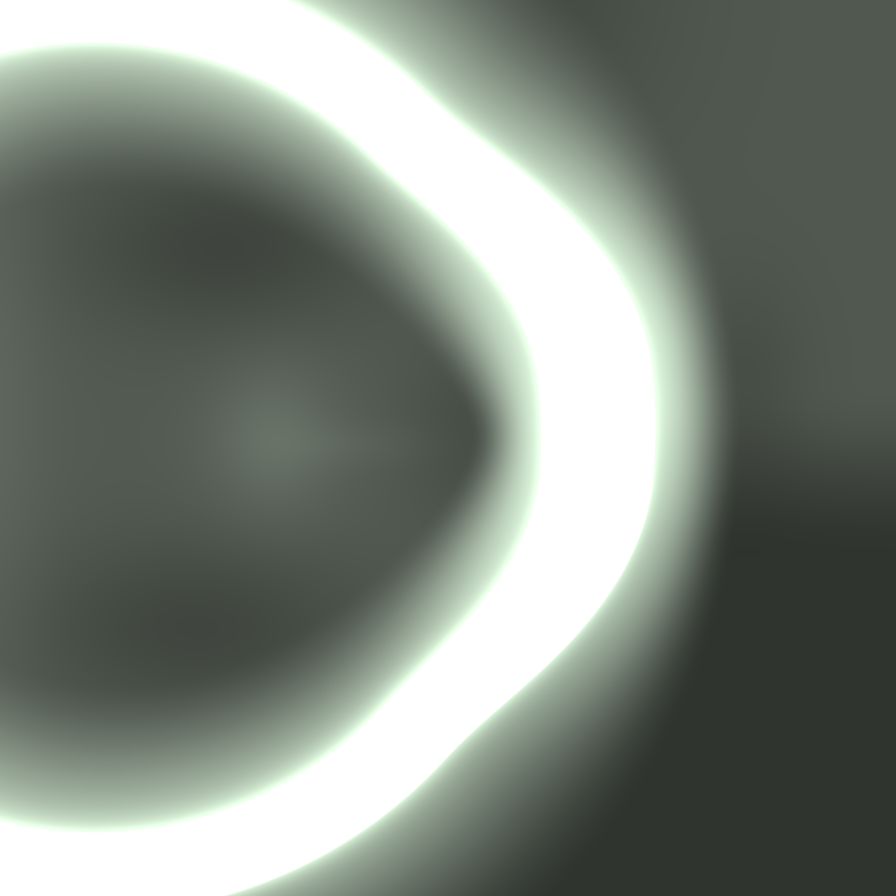
Write a WebGL 1 fragment shader that draws this background.

```glsl
precision highp float;

uniform vec2 u_resolution;

// Ring geometry, in canvas units
const vec2 RING_CENTER = vec2(0.104, 0.512);
const float INNER_RADIUS = 0.444;
const float OUTER_RADIUS = 0.531;
const float INNER_BULGE = 0.059;
const float OUTER_BULGE = 0.094;
const float BULGE_ANGLE = 0.03;

// Reach of the soft halos
const float HALO_INNER = 0.26;
const float HALO_POINT = 0.185;
const float HALO_OUTER = 0.725;
const float HALO_GAIN = 0.52;
const float FLARE_GAIN = 0.30;
const float FLARE_WIDTH = 0.010;

// Brightness of the dim areas
const float INTERIOR = 0.355;
const float SKY = 0.345;
const float GROUND = 0.205;

const vec3 DIM_TINT = vec3(0.915, 1.0, 0.90);
const vec3 GLOW_TINT = vec3(0.895, 1.0, 0.895);

// Soft elliptical spot
float spot(vec2 p, vec2 center, vec2 size) {
  vec2 d = (p - center) / size;
  return exp(-dot(d, d));
}

// Halo falloff: gentle on the flanks, full and steep at the bulge
float haloProfile(float t, float bulge) {
  t = clamp(t, 0.0, 1.0);
  return mix(pow(t, 1.5), smoothstep(0.0, 0.85, t), bulge);
}

float interiorLight(vec2 p) {
  float light = INTERIOR;
  light -= 0.085 * spot(p, vec2(0.25, 0.725), vec2(0.17, 0.10));
  light -= 0.080 * spot(p, vec2(0.22, 0.300), vec2(0.19, 0.10));
  light -= 0.050 * spot(p, vec2(0.53, 0.515), vec2(0.08, 0.11));
  light += 0.085 * spot(p, vec2(0.305, 0.510), vec2(0.075, 0.09));
  light += 0.025 * spot(p, vec2(0.40, 0.504), vec2(0.09, 0.025));
  light += 0.050 * spot(p, vec2(-0.02, 0.55), vec2(0.07, 0.35));
  return light;
}

float exteriorLight(vec2 p) {
  float light = mix(GROUND, SKY, smoothstep(0.38, 0.57, p.y));
  light -= 0.05 * spot(p, vec2(0.60, 1.02), vec2(0.15, 0.18));
  light -= 0.04 * spot(p, vec2(0.83, 0.57), vec2(0.07, 0.12));
  return light;
}

void main() {
  vec2 p = gl_FragCoord.xy / u_resolution;
  vec2 q = p - RING_CENTER;
  float radius = length(q);
  float angle = atan(q.y, q.x);

  // The ring widens and bulges to the right
  float bulge = 1.0 - smoothstep(0.1, 0.77, abs(angle - BULGE_ANGLE));
  float inner = INNER_RADIUS + INNER_BULGE * bulge;
  float outer = OUTER_RADIUS + OUTER_BULGE * bulge;
  float middle = 0.5 * (inner + outer);
  float outside = max(inner - radius, radius - outer);

  // Inner halo narrows to a point along the axis
  float bend = sqrt(angle * angle + 0.008);
  float haloStart = HALO_INNER + HALO_POINT * exp(-1.6 * bend);
  float innerHalo = haloProfile((radius - haloStart) / (inner - haloStart), bulge);
  float outerHalo = haloProfile((HALO_OUTER - radius) / (HALO_OUTER - outer), bulge);

  float side = step(middle, radius);
  float dim = mix(interiorLight(p), exteriorLight(p), side);
  float halo = HALO_GAIN * mix(innerHalo, outerHalo, side);

  // Bright rim and solid core
  float flare = FLARE_GAIN * exp(-max(outside, 0.0) / FLARE_WIDTH);
  float core = 1.0 - smoothstep(-0.008, 0.003, outside);

  vec3 color = DIM_TINT * dim + GLOW_TINT * (halo + flare + core);
  gl_FragColor = vec4(clamp(color, 0.0, 1.0), 1.0);
}
```
